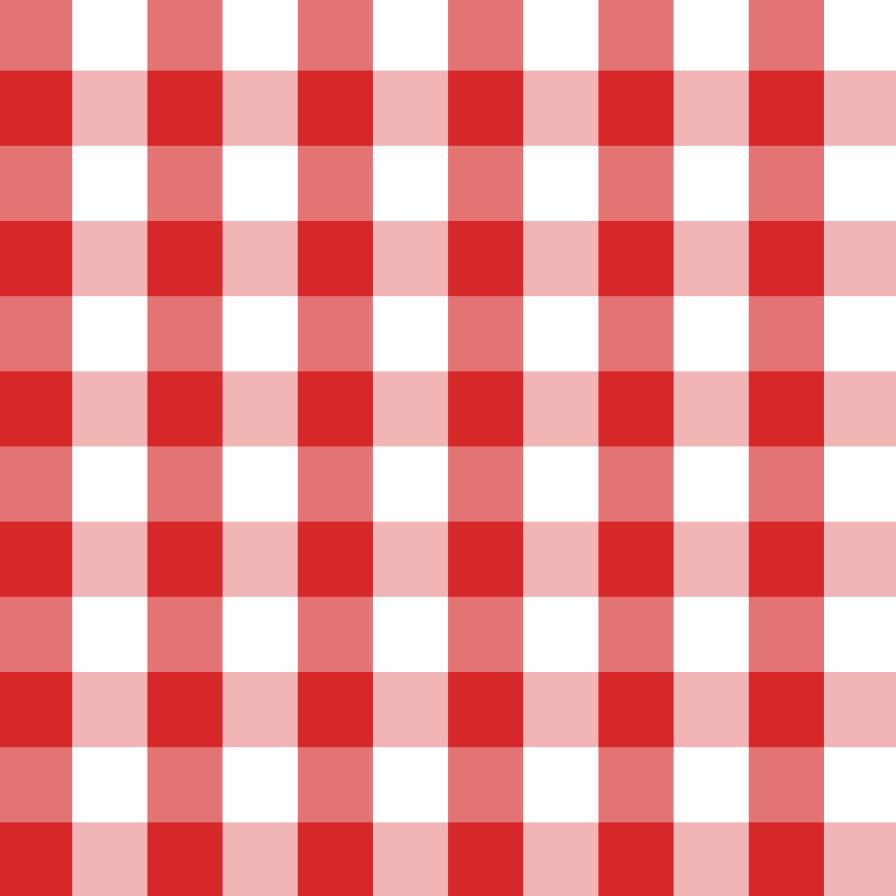
A WebGL 2 fragment shader for this pattern:

```glsl
#version 300 es
precision highp float;
// Gingham check: equal vertical and horizontal bands cross on a white cloth.
// Each axis gives a smoothed band coverage; the two coverages pick between
// four flat colours: bare cloth, warp only, weft only and their overlap.

#define PERIOD 0.1678                  // one coloured band plus one gap
#define BAND_SHARE 0.5                 // part of the period that is coloured
#define ORIGIN vec2(-0.0033, -0.0017)  // lower left corner of the first overlap
#define CLOTH vec3(1.0, 1.0, 1.0)
#define WARP_TINT vec3(0.894, 0.451, 0.451)
#define WEFT_TINT vec3(0.945, 0.708, 0.708)
#define OVERLAP_TINT vec3(0.84, 0.158, 0.158)

uniform vec2 u_resolution;
out vec4 fragColor;

// Coverage of the repeating bands on both axes, softened over one pixel.
vec2 bandCoverage(vec2 position, float pixelSize) {
    vec2 phase = fract((position - ORIGIN) / PERIOD - 0.5 * BAND_SHARE + 0.5) - 0.5;
    vec2 insideDistance = (0.5 * BAND_SHARE - abs(phase)) * PERIOD;
    return clamp(insideDistance / pixelSize + 0.5, 0.0, 1.0);
}

void main() {
    float canvasSize = min(u_resolution.x, u_resolution.y);
    vec2 position = gl_FragCoord.xy / canvasSize;

    // x: vertical warp bands, y: horizontal weft bands
    vec2 band = bandCoverage(position, 1.0 / canvasSize);

    vec3 betweenWefts = mix(CLOTH, WARP_TINT, band.x);
    vec3 alongWeft = mix(WEFT_TINT, OVERLAP_TINT, band.x);
    fragColor = vec4(mix(betweenWefts, alongWeft, band.y), 1.0);
}
```
